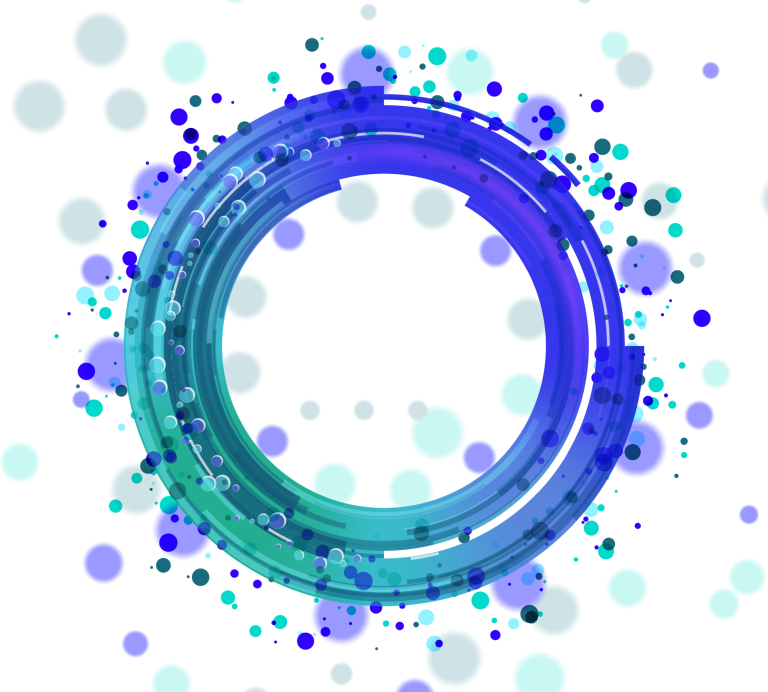
Reproduce this background procedurally as a Shadertoy shader.

```glsl
// A layered blue-to-green ring of arcs with scattered dots and soft bokeh on white.

const float TAU = 6.28319;
const vec3 BLUE = vec3(0.16, 0.16, 0.92);
const vec3 STEEL = vec3(0.31, 0.49, 0.86);
const vec3 AQUA = vec3(0.17, 0.72, 0.78);
const vec3 GREEN = vec3(0.08, 0.66, 0.54);
const vec3 DEEP_TEAL = vec3(0.01, 0.29, 0.43);
const vec3 DEEP_BLUE = vec3(0.02, 0.12, 0.74);
const vec3 VIOLET = vec3(0.48, 0.22, 1.0);
const vec3 ICE = vec3(0.42, 0.90, 0.96);
const vec3 LILAC = vec3(0.60, 0.60, 1.0);
const vec3 MINT = vec3(0.79, 0.97, 0.95);
const vec3 MIST = vec3(0.81, 0.89, 0.90);

float hash(float n) {
    return fract(sin(n * 12.9898) * 43758.5);
}

float fill(float dist, float px) {
    return 1.0 - smoothstep(-px, px, dist);
}

vec2 fromPolar(float radius, float turn) {
    return radius * vec2(cos(turn * TAU), sin(turn * TAU));
}

// Arc mask: polar = (radius, turn), band = (inner, outer), span = (start, length)
float arc(vec2 polar, vec2 band, vec2 span, float px) {
    float radial = max(band.x - polar.x, polar.x - band.y);
    float turn = abs(fract(polar.y - span.x - 0.5 * span.y + 0.5) - 0.5);
    return fill(max(radial, (turn - 0.5 * span.y) * TAU * polar.x), px);
}

// Colour along the diagonal, from lower left (-1) to upper right (1)
vec3 diagonalColor(float t) {
    vec3 c = mix(GREEN, AQUA, smoothstep(-1.0, -0.72, t));
    c = mix(c, STEEL, smoothstep(-0.75, -0.05, t));
    return mix(c, BLUE, smoothstep(0.0, 0.72, t));
}

vec3 softDisc(vec3 col, vec2 offset, float size, vec3 tint) {
    return mix(col, tint, 1.0 - smoothstep(0.64 * size, size, length(offset)));
}

// Bokeh: outer scatter, inner rim, a low row, then a halo hugging the ring
vec3 addBokeh(vec3 col, vec2 p) {
    for (int i = 0; i < 42; i++) {
        float n = float(i) + 1.0;
        float kind = hash(n + 29.3);
        vec3 tint = kind < 0.27 ? LILAC : kind < 0.63 ? MINT : MIST;
        float size = mix(0.012, kind < 0.27 ? 0.034 : 0.046, hash(n + 71.7));
        float radius = mix(0.41, 0.63, hash(n + 3.1));
        col = softDisc(col, p - fromPolar(radius, n * 0.381966), size, tint);
    }
    for (int i = 0; i < 12; i++) {
        float n = float(i);
        vec3 tint = i % 3 == 1 ? LILAC : i > 6 ? MINT : MIST;
        float size = i % 3 == 1 ? 0.027 : 0.036;
        col = softDisc(col, p - fromPolar(0.212, (n + 0.35) / 12.0), size, tint);
    }
    col = softDisc(col, p - fromPolar(0.147, -0.162), 0.044, MINT);
    for (int i = 0; i < 3; i++) {
        float n = float(i);
        col = softDisc(col, p - vec2(0.078 * n - 0.107, -0.093), 0.017, MIST);
    }
    for (int i = 0; i < 9; i++)
        col = softDisc(col, p - fromPolar(0.394, 0.26 - 0.107 * float(i)), 0.046, LILAC);
    return col;
}

// Crisp dots, multiplied onto what lies below
vec3 addDots(vec3 col, vec2 p, float strength, float px) {
    for (int i = 0; i < 430; i++) {
        float n = float(i) + 1.0;
        float radius = 0.374 + 0.112 * (hash(n) + hash(n + 413.7) - 1.0);
        float h = hash(n + 157.3);
        float size = mix(0.002, 0.0135, h * sqrt(h));
        float d = length(p - fromPolar(radius, n * 0.381966 + 0.02 * h));
        float kind = hash(n + 831.9);
        vec3 ink = kind < 0.32 ? vec3(0.20, 0.0, 1.0)
                 : kind < 0.58 ? vec3(0.0, 0.85, 0.80)
                 : kind < 0.80 ? vec3(0.10, 0.42, 0.49) : vec3(0.58, 0.95, 1.0);
        col *= mix(vec3(1.0), ink, strength * fill(d - size, px));
    }
    return col;
}

// Pale bubbles, each with a bright crescent, on the left side
vec3 addBubbles(vec3 col, vec2 p, float px) {
    for (int i = 0; i < 46; i++) {
        float n = float(i) + 1.0;
        float turn = 0.28 + 0.46 * fract(n * 0.618034);
        vec2 q = p - fromPolar(0.31 + 0.04 * (hash(n + 9.2) - 0.5), turn);
        float size = mix(0.003, 0.012, hash(n + 55.1));
        float disc = fill(length(q) - size, px);
        float core = fill(length(q + 0.15 * size) - 0.9 * size, px);
        vec3 tint = mix(ICE, vec3(0.45, 0.35, 1.0), step(0.5, hash(n + 17.0)));
        col = mix(mix(col, vec3(1.0), 0.8 * disc * (1.0 - core)), tint, 0.5 * core);
    }
    return col;
}

// Ring colour: gradient, dark bands, translucent arcs, violet sheen
vec3 ringColor(vec2 polar, float t, float px) {
    vec3 col = diagonalColor(t);
    vec3 shade = mix(DEEP_TEAL, DEEP_BLUE, smoothstep(-0.4, 0.6, t));
    vec3 light = mix(ICE, vec3(0.32, 0.24, 1.0), smoothstep(-0.1, 0.7, t));
    col = mix(col, shade, 0.7 * arc(polar, vec2(0.287, 0.318), vec2(0.36, 0.36), px));
    col = mix(col, shade, 0.7 * arc(polar, vec2(0.249, 0.276), vec2(0.34, 0.33), px));
    for (int i = 0; i < 64; i++) {
        float n = float(i) + 1.0;
        float inner = 0.234 + 0.132 * fract(n * 0.618034);
        float width = mix(0.002, 0.014, hash(n + 6.4));
        vec2 span = vec2(hash(n + 44.0), mix(0.03, 0.36, hash(n + 90.5)));
        vec3 tint = hash(n + 12.8) < 0.6 ? shade : light;
        col = mix(col, tint, 0.45 * arc(polar, vec2(inner, inner + width), span, px));
    }
    float d = (polar.x - 0.281) / 0.012;
    return mix(col, VIOLET, 0.7 * smoothstep(0.3, 1.0, t) * exp(-d * d));
}

// Silhouette with stepped ends, an open slot and thin broken cuts
float ringMask(vec2 polar, float px) {
    float m = arc(polar, vec2(0.249, 0.296), vec2(0.0, 1.1), px);
    m = max(m, arc(polar, vec2(0.234, 0.251), vec2(0.292, 0.875), px));
    m = max(m, arc(polar, vec2(0.294, 0.308), vec2(0.085, 0.665), px));
    m = max(m, arc(polar, vec2(0.307, 0.348), vec2(0.0, 1.1), px));
    m = max(m, arc(polar, vec2(0.346, 0.376), vec2(0.25, 0.75), px));
    m = max(m, arc(polar, vec2(0.356, 0.364), vec2(0.15, 0.11), px));
    m = max(m, arc(polar, vec2(0.360, 0.369), vec2(0.11, 0.025), px));
    for (int i = 0; i < 9; i++) {
        float n = float(i);
        float inner = 0.300 + 0.026 * hash(n + 2.6);
        vec2 span = vec2(0.11 * n, 0.02 + 0.06 * hash(n + 8.1));
        m *= 1.0 - 0.7 * arc(polar, vec2(inner, inner + 0.004), span, px);
    }
    return m;
}

void mainImage(out vec4 fragColor, in vec2 fragCoord) {
    vec2 p = (fragCoord - 0.5 * iResolution.xy) / iResolution.y;
    float px = 0.75 / iResolution.y;
    vec2 polar = vec2(length(p), atan(p.y, p.x) / TAU);
    float t = dot(p, vec2(0.7071)) / max(polar.x, 0.001);
    float mask = ringMask(polar, px);
    vec3 col = addBokeh(vec3(1.0), p);
    col = mix(col, ringColor(polar, t, px), 0.94 * mask);
    col = addBubbles(col, p, px);
    col = addDots(col, p, mix(1.0, 0.5, mask), px);
    fragColor = vec4(col, 1.0);
}
```
